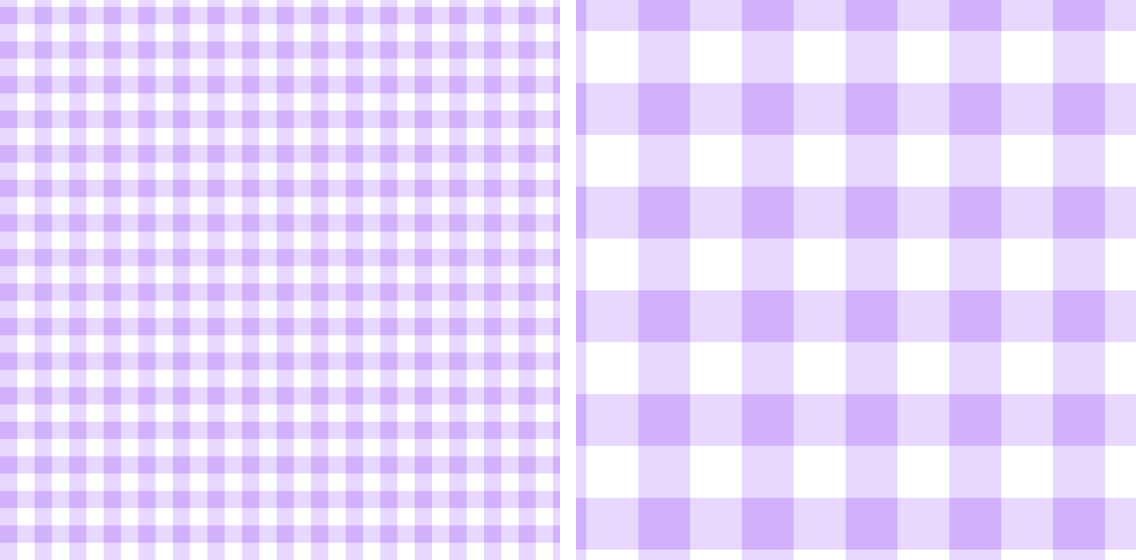
Left: the whole. Right: its middle third, enlarged.
This pattern is drawn by a WebGL 2 fragment shader. Its source:

```glsl
#version 300 es
precision highp float;

uniform vec2 u_resolution;
out vec4 fragColor;

const float REPEATS = 16.2;              // checks across and down the canvas
const vec2 STRIPE_CENTER = vec2(0.25, 0.75); // stripe middle within a repeat
const float STRIPE_WIDTH = 0.5;          // share of a repeat

const vec3 WHITE = vec3(1.0);
const vec3 PALE_LILAC = vec3(0.908, 0.849, 1.0);
const vec3 LILAC = vec3(0.818, 0.692, 0.988);

// Coverage of a repeating stripe, along one axis, with a softened edge
float stripe(float position, float center, float width, float softness) {
    float offset = abs(fract(position - center + 0.5) - 0.5);
    return clamp((0.5 * width - offset) / softness + 0.5, 0.0, 1.0);
}

// Cloth colour for zero, one or two overlapping stripes
vec3 weave(float layers, vec3 bare, vec3 single, vec3 crossed) {
    vec3 color = mix(bare, single, clamp(layers, 0.0, 1.0));
    return mix(color, crossed, clamp(layers - 1.0, 0.0, 1.0));
}

void main() {
    float canvasSize = min(u_resolution.x, u_resolution.y);
    vec2 cell = gl_FragCoord.xy / canvasSize * REPEATS;
    float softness = REPEATS / canvasSize;

    float vertical = stripe(cell.x, STRIPE_CENTER.x, STRIPE_WIDTH, softness);
    float horizontal = stripe(cell.y, STRIPE_CENTER.y, STRIPE_WIDTH, softness);

    fragColor = vec4(weave(vertical + horizontal, WHITE, PALE_LILAC, LILAC), 1.0);
}
```
